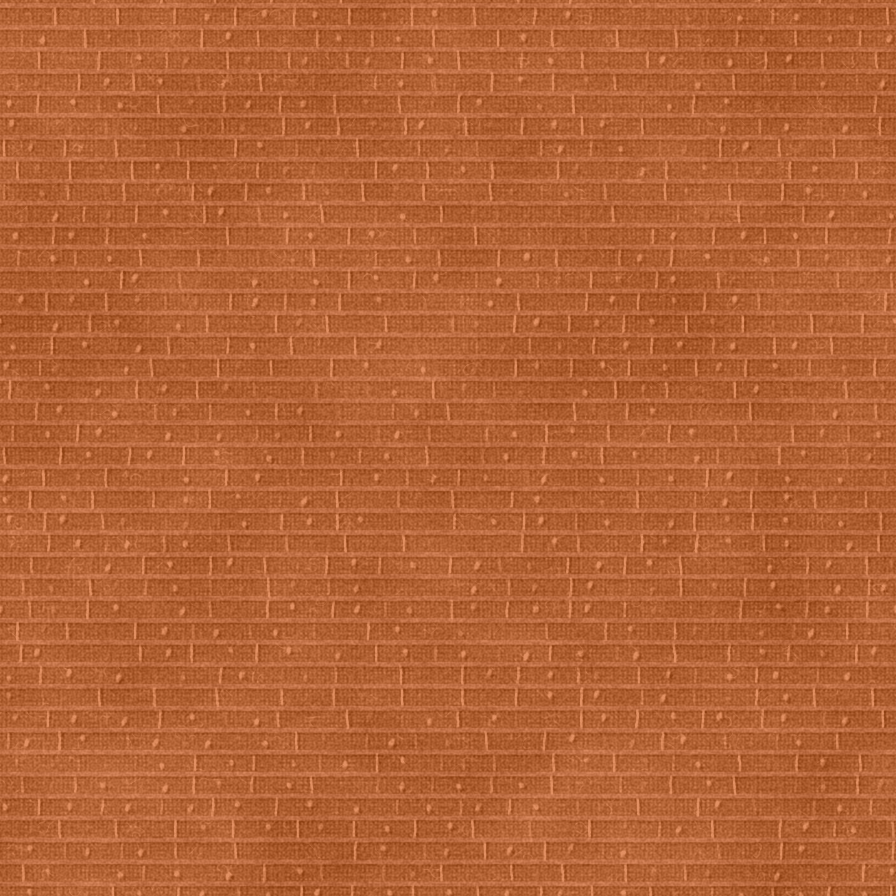
Give the GLSL for this texture, as a WebGL 2 fragment shader.

```glsl
#version 300 es
precision highp float;

uniform vec2 u_resolution;
out vec4 fragColor;

const float TAU = 6.2831853;

vec2 hash2(vec2 p) {
  vec3 q = fract(p.xyx * vec3(0.1031, 0.1030, 0.0973));
  q += dot(q, q.yzx + 33.33);
  return fract((q.xx + q.yz) * q.zy);
}

float cornerSlope(vec2 cell, vec2 offset) {
  float angle = TAU * hash2(cell).x;
  return dot(vec2(cos(angle), sin(angle)), offset);
}

float gradientNoise(vec2 p) {
  vec2 i = floor(p), f = fract(p);
  vec2 w = f * f * f * (f * (f * 6.0 - 15.0) + 10.0);
  vec2 e = vec2(1.0, 0.0);
  float low = mix(cornerSlope(i, f), cornerSlope(i + e, f - e), w.x);
  float high = mix(cornerSlope(i + e.yx, f - e.yx), cornerSlope(i + 1.0, f - 1.0), w.x);
  return mix(low, high, w.y);
}

// Soft-edged stripe around zero
float stripe(float d, float halfWidth, float blur) {
  return 1.0 - smoothstep(halfWidth - blur, halfWidth + blur, abs(d));
}

// Soft tilted ellipse
float knot(vec2 d, vec2 radius, float tilt) {
  d.x -= d.y * tilt;
  return 1.0 - smoothstep(0.4, 1.2, length(d / radius));
}

void main() {
  vec2 p = gl_FragCoord.xy / u_resolution;
  float pixel = 1.0 / min(u_resolution.x, u_resolution.y);

  // Nearly 41 courses of 15 bricks, each course with its own sideways shift
  const vec2 count = vec2(15.0, 40.8);
  float wobble = 0.0005 * gradientNoise(p * vec2(70.0, 41.0));
  float course = (p.y + wobble) * count.y + 0.445;
  float row = floor(course);
  float v = fract(course);
  float along = p.x * count.x + hash2(vec2(row, 7.0)).x;
  vec2 cell = vec2(mod(floor(along), count.x), row);
  vec2 local = vec2(fract(along), v - 0.5) / count;
  vec2 place = hash2(cell + 3.0);
  vec2 wear = hash2(cell + 61.0);

  // Woven face: crisp rows of small dimples with uneven depth
  float inside = smoothstep(0.1, 0.2, v) * (1.0 - smoothstep(0.82, 0.9, v));
  float warp = cos(TAU * p.x * 205.0), weft = cos(TAU * v * 5.0);
  float weave = 0.5 * warp + 0.35 * weft + 0.35 * warp * weft;
  float depth = 0.85 + 0.9 * gradientNoise(p * vec2(45.0, 82.0));
  float grain = 0.6 * gradientNoise(p * 190.0) + gradientNoise(p * 360.0 + 17.0);
  float tone = 0.37 + inside * weave * depth * 0.17 + grain * 0.36;

  // Broad uneven fading
  tone += 0.16 * gradientNoise(p * 4.0) + 0.11 * gradientNoise(p * 11.0 + 30.0);
  tone += 0.1 * gradientNoise(p * vec2(18.0, 41.0) + 70.0);

  // Raised bed lines with a shadow on their lower side
  float fromBed = (v - step(0.5, v)) / count.y;
  float bed = stripe(fromBed, 0.0025, pixel * 0.7);
  float bedShadow = stripe(fromBed + 0.0043, 0.0012, pixel * 0.7);
  tone += bed * (0.25 + 0.2 * gradientNoise(p * vec2(60.0, 200.0)));
  tone -= bedShadow * 0.19;

  // Thin upright joints, slightly bent and worn
  float bend = 0.001 * gradientNoise(vec2(along * 0.8, course * 2.5));
  float jointX = (0.16 + 0.2 * place.x) / count.x + local.y * (wear.y - 0.5) * 0.14;
  float jointD = local.x - jointX + bend;
  float jointSpan = stripe(local.y, 0.0075 + 0.003 * wear.x, 0.0018);
  float strength = mix(0.15, 0.66, smoothstep(0.05, 0.6, wear.x));
  float joint = stripe(jointD, 0.0013, pixel * 0.65) * jointSpan;
  float jointShadow = stripe(jointD - 0.0032, 0.0012, pixel) * jointSpan;
  tone += joint * strength - jointShadow * strength * 0.3;

  // Scattered knots between the joints
  vec2 knotAt = vec2(0.58 + 0.26 * place.y, (wear.x - 0.5) * 0.3) / count;
  vec2 knotSize = vec2(0.0027 + 0.001 * wear.y, 0.0038 + 0.002 * place.x);
  float tilt = (place.x - 0.45) * 0.6;
  float knotStrength = mix(0.12, 0.68, smoothstep(0.1, 0.65, wear.y));
  float shade = knot(local - knotAt - vec2(0.003, -0.0025), knotSize, tilt);
  tone -= shade * knotStrength * 0.35;
  tone += knot(local - knotAt, knotSize, tilt) * knotStrength;

  // Sparse fine creases
  float crease = stripe(gradientNoise(p * 85.0 + 9.0), 0.07, 0.06);
  float patches = smoothstep(0.1, 0.38, gradientNoise(p * vec2(30.0, 41.0) + 40.0));
  tone += crease * patches * inside * 0.25;

  vec3 darkClay = vec3(0.585, 0.275, 0.095);
  vec3 paleClay = vec3(0.86, 0.54, 0.36);
  vec3 color = mix(darkClay, paleClay, clamp(tone, -0.1, 1.1));
  fragColor = vec4(color + bed * vec3(0.0, 0.0, 0.015), 1.0);
}
```
